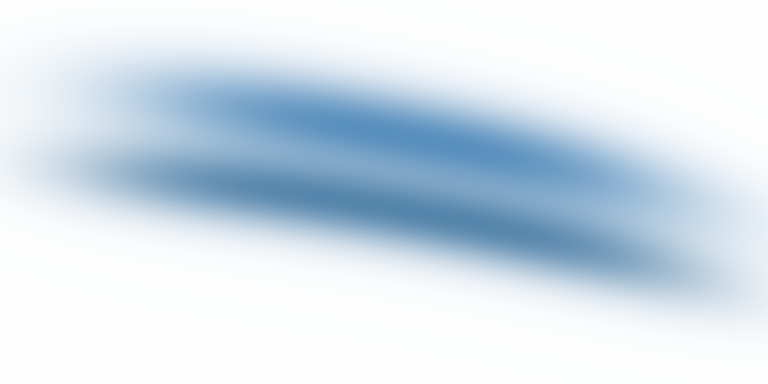
This background is drawn by a Shadertoy shader. Its source:

```glsl
// Two soft blue brush strokes sweeping down to the right over near-white paper.
// Each stroke is a Gaussian ridge around a parabola, faded towards its ends;
// their inks, plus a faint wide halo, are subtracted from the paper colour.

// Ink density at p of a stroke whose centre line is y = curve.x - curve.y*x - curve.z*x*x.
float stroke(vec2 p, vec3 curve, float thickness, float middle, float reach, float falloff) {
    float across = (p.y - curve.x + p.x * (curve.y + curve.z * p.x)) / thickness;
    float along = abs(p.x - middle) / reach;
    return exp(-0.5 * across * across - pow(along, falloff));
}

void mainImage(out vec4 fragColor, in vec2 fragCoord) {
    // The canvas is two units wide and one high; x is measured from near its centre.
    vec2 p = fragCoord / iResolution.xy * vec2(2.0, 1.0) - vec2(1.042, 0.0);

    float upper = stroke(p, vec3(0.651, 0.185, 0.057), 0.078, 0.026, 0.72, 3.0);
    float lower = stroke(p, vec3(0.448, 0.176, 0.054), 0.068, -0.026, 0.81, 4.0);
    float halo = stroke(p, vec3(0.55, 0.18, 0.055), 0.17, 0.0, 0.98, 4.0);

    // Subtract each ink from the paper
    vec3 color = vec3(0.995, 0.996, 0.997);
    color -= upper * vec3(0.61, 0.41, 0.24);
    color -= lower * vec3(0.61, 0.44, 0.305);
    color -= halo * vec3(0.04, 0.025, 0.015);

    fragColor = vec4(clamp(color, 0.0, 1.0), 1.0);
}
```
